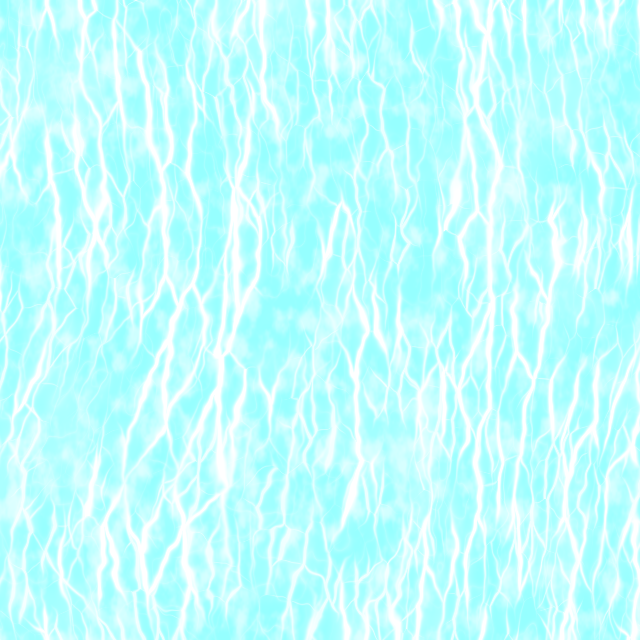
Reproduce this texture procedurally as a WebGL 2 fragment shader.

```glsl
#version 300 es
precision highp float;

uniform vec2 u_resolution;
out vec4 fragColor;

// Integer hash: two random values per lattice cell
vec2 hash2(vec2 cell) {
    uvec2 v = uvec2(ivec2(cell)) * 1664525u + 1013904223u;
    v.x += v.y * 1664525u;
    v.y += v.x * 1664525u;
    v ^= v >> 16u;
    v.x += v.y * 1664525u;
    v.y += v.x * 1664525u;
    v ^= v >> 16u;
    return vec2(v & 65535u) / 65535.0;
}

float valueNoise(vec2 p) {
    vec2 i = floor(p), f = fract(p);
    f = f * f * (3.0 - 2.0 * f);
    float low = mix(hash2(i).x, hash2(i + vec2(1, 0)).x, f.x);
    float high = mix(hash2(i + vec2(0, 1)).x, hash2(i + vec2(1, 1)).x, f.x);
    return mix(low, high, f.y);
}

float fbm(vec2 p) {
    float sum = 0.0, weight = 0.5;
    for (int k = 0; k < 4; k++) {
        sum += weight * valueNoise(p);
        p = mat2(1.6, 0.9, -0.9, 1.6) * p + 17.3;
        weight *= 0.5;
    }
    return sum / 0.9375;
}

vec2 noisePair(vec2 p) {
    return vec2(valueNoise(p), valueNoise(p + 91.7)) - 0.5;
}

// Bright core with a soft halo; q is distance over width
float veinProfile(float q) {
    return 0.8 * exp(-q * q) + 0.35 * exp(-0.6 * q);
}

// Borders of stretched Voronoi cells, strongest where they run upright
float veins(vec2 p, vec2 grid, float width, float strength, float seed) {
    vec2 g = p * grid + seed;
    vec2 home = floor(g), nearCell = home, nearVec = vec2(0);
    float best = 1e3;
    for (int y = -1; y <= 1; y++)
    for (int x = -1; x <= 1; x++) {
        vec2 cell = home + vec2(x, y);
        vec2 toSite = cell + hash2(cell) - g;
        float d = dot(toSite, toSite);
        if (d < best) {
            best = d;
            nearVec = toSite;
            nearCell = cell;
        }
    }
    float ink = 0.0;
    for (int y = -2; y <= 2; y++)
    for (int x = -2; x <= 2; x++) {
        if (x == 0 && y == 0) continue;
        vec2 cell = nearCell + vec2(x, y);
        vec2 toSite = cell + hash2(cell) - g;
        vec2 across = toSite - nearVec;
        vec2 slope = across * grid;
        float dist = dot(0.5 * (toSite + nearVec), across) / length(slope);
        float upright = abs(slope.x) / length(slope);
        float weight = mix(0.4, 1.0, smoothstep(0.55, 0.97, upright));
        float q = max(dist, 0.0) / (width * weight * (0.5 + strength));
        ink = max(ink, weight * veinProfile(q));
    }
    return clamp(1.2 * strength * ink, 0.0, 1.0);
}

void main() {
    vec2 uv = gl_FragCoord.xy / u_resolution + 2.0;

    // Gentle lean and ragged outlines
    vec2 p = uv;
    p.x += 0.12 * (valueNoise(uv * 2.3) - 0.5) - 0.07 * uv.y;
    p += vec2(0.012, 0.016) * noisePair(uv * vec2(30, 22));
    p += vec2(0.006, 0.008) * noisePair(uv * vec2(75, 58));

    // Two scales of upright veins that fade along their length
    float mainStrength = smoothstep(0.2, 0.78, valueNoise(p * vec2(21, 8) + 5.0));
    float fineStrength = smoothstep(0.2, 0.85, valueNoise(p * vec2(27, 13) + 40.0));
    float mainVeins = veins(p, vec2(24, 7), 0.0030, mainStrength, 3.0);
    float fineVeins = 0.8 * veins(p, vec2(38, 15), 0.0019, fineStrength, 60.0);

    // Mottling, faint threads and broad haze
    float mottle = 0.55 * smoothstep(0.40, 0.85, fbm(uv * vec2(48, 30)));
    float ridge = 1.0 - abs(2.0 * valueNoise(p * vec2(58, 27) + 13.0) - 1.0);
    float threads = 0.35 * pow(ridge, 6.0) * valueNoise(uv * 19.0);
    float haze = 0.22 * smoothstep(0.45, 0.80, fbm(uv * vec2(9, 7)));

    float clearPart = (1.0 - mainVeins) * (1.0 - fineVeins);
    clearPart *= (1.0 - mottle) * (1.0 - threads) * (1.0 - haze);
    vec3 water = vec3(0.585, 1.0, 1.0);
    fragColor = vec4(mix(vec3(1.0), water, clearPart), 1.0);
}
```
